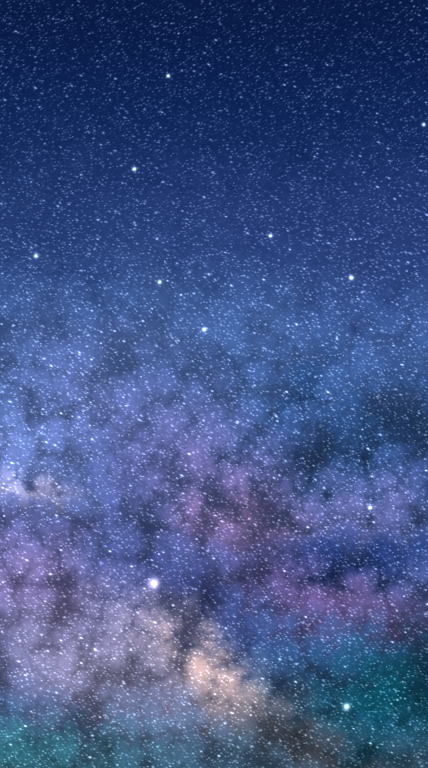
This texture is drawn by a WebGL 1 fragment shader. Its source:

```glsl
precision highp float;
// Starry night sky: a navy zenith fading into mauve, sand and teal nebula clouds.
uniform vec2 u_resolution;

vec2 hash2(vec2 p) {
  vec3 a = fract(p.xyx * vec3(0.1031, 0.1030, 0.0973));
  a += dot(a, a.yzx + 33.33);
  return fract((a.xx + a.yz) * a.zy);
}

mat2 rotation(float a) {
  return mat2(cos(a), sin(a), -sin(a), cos(a));
}

// Cellular noise: rounded puffs around jittered cell centres.
float puffs(vec2 p) {
  vec2 id = floor(p), f = fract(p);
  float nearest = 1.0;
  for (int y = -1; y <= 1; y++) {
    for (int x = -1; x <= 1; x++) {
      vec2 cell = vec2(float(x), float(y));
      vec2 d = cell + hash2(id + cell + 50.0) - f;
      nearest = min(nearest, dot(d, d));
    }
  }
  return 1.0 - nearest;
}

float cloud(vec2 p) {
  float sum = 0.0, weight = 0.5;
  for (int i = 0; i < 5; i++) {
    sum += weight * puffs(p);
    p = rotation(0.7) * p * 2.1 + 3.7;
    weight *= 0.55;
  }
  return sum;
}

// Layered sines that bend the cloud outlines.
vec2 warp(vec2 p) {
  vec2 bend = vec2(0.0);
  float size = 1.0;
  for (int i = 0; i < 4; i++) {
    bend += size * sin(p.yx * 9.0 / size + bend * 2.0 + vec2(1.3, 4.1));
    p = rotation(0.8) * p;
    size *= 0.55;
  }
  return bend;
}

// Soft tilted ellipse.
float blob(vec2 p, vec2 centre, vec2 radius, float tilt) {
  vec2 q = rotation(-tilt) * (p - centre) / radius;
  return exp(-dot(q, q));
}

// One short, slightly trailed star per cell of a turned, staggered grid.
float starLayer(vec2 p, float cells, float rarity, float size) {
  vec2 g = rotation(cells) * p * cells;
  g.x += hash2(vec2(floor(g.y), cells)).x;
  vec2 id = floor(g);
  vec2 q = fract(g) - 0.2 - 0.6 * hash2(id + cells);
  q = rotation(mix(0.5, -0.4, smoothstep(0.2, 0.8, p.y)) - cells) * q;
  q.x *= 0.65;
  return pow(hash2(id + cells + 17.0).x, rarity) * exp(-dot(q, q) / (size * size));
}

// Bright star with a faint halo.
float beacon(vec2 p, vec2 centre, float size) {
  float d = length(p - centre) / size;
  return exp(-d * d) + 0.15 * exp(-d * 0.8);
}

void main() {
  // Unit is the canvas width; y runs downwards from the top edge.
  vec2 p = vec2(gl_FragCoord.x, u_resolution.y - gl_FragCoord.y) / u_resolution.x;
  float c = cloud(p * 5.0 + 2.0);
  float fine = cloud(p * 14.0 + 9.0);
  vec2 w = p + 0.014 * warp(p) + 0.13 * (vec2(c, fine) - 0.82);
  float puff = smoothstep(0.62, 1.0, c * 0.55 + fine * 0.45);

  // Vertical sky gradient
  vec3 col = mix(vec3(0.03, 0.10, 0.27), vec3(0.05, 0.14, 0.34), smoothstep(0.0, 0.30, p.y));
  col = mix(col, vec3(0.15, 0.24, 0.47), smoothstep(0.24, 0.56, w.y));
  col = mix(col, vec3(0.25, 0.37, 0.60), smoothstep(0.50, 0.80, w.y));
  col = mix(col, vec3(0.23, 0.31, 0.53), smoothstep(0.85, 1.25, w.y));
  col = mix(col, vec3(0.20, 0.32, 0.42), smoothstep(1.50, 1.80, w.y));
  col = mix(col, vec3(0.13, 0.21, 0.44), 0.5 * blob(w, vec2(1.0, 0.55), vec2(0.3, 0.25), 0.0));
  col = mix(col, vec3(0.12, 0.22, 0.42), 0.5 * blob(w, vec2(0.05, 0.48), vec2(0.25, 0.2), 0.0));

  // Lilac haze on the left
  col = mix(col, vec3(0.36, 0.41, 0.64), 0.6 * blob(w, vec2(0.24, 0.92), vec2(0.24, 0.14), 0.4));
  col = mix(col, vec3(0.40, 0.48, 0.72), 0.75 * blob(w, vec2(0.03, 1.04), vec2(0.18, 0.14), 0.3));
  col = mix(col, vec3(0.68, 0.68, 0.86), 0.85 * blob(w, vec2(0.07, 1.14), vec2(0.09, 0.03), 0.15));

  // Dark teal-blue dust and the mauve clouds through it
  col = mix(col, vec3(0.11, 0.23, 0.40), 0.8 * blob(w, vec2(0.82, 1.02), vec2(0.26, 0.12), -0.25));
  col = mix(col, vec3(0.12, 0.24, 0.42), 0.75 * blob(w, vec2(0.72, 0.89), vec2(0.12, 0.035), -0.7));
  col = mix(col, vec3(0.40, 0.37, 0.58), (0.4 + 0.5 * puff) * blob(w, vec2(0.50, 1.13), vec2(0.25, 0.14), 0.4));
  col = mix(col, vec3(0.55, 0.42, 0.61), (0.4 + 0.6 * puff) * blob(w, vec2(0.56, 1.23), vec2(0.16, 0.07), 0.15));
  col = mix(col, vec3(0.38, 0.38, 0.59), (0.2 + 0.6 * puff) * blob(w, vec2(0.87, 1.20), vec2(0.14, 0.08), 0.3));
  col = mix(col, vec3(0.07, 0.15, 0.34), 0.9 * blob(w, vec2(0.84, 1.30), vec2(0.22, 0.05), 0.0));
  col = mix(col, vec3(0.41, 0.31, 0.52), 0.85 * blob(w, vec2(0.80, 1.40), vec2(0.25, 0.07), 0.2));

  // Rose and sand clouds along the lower left diagonal
  col = mix(col, vec3(0.46, 0.40, 0.61), 0.85 * blob(w, vec2(0.08, 1.35), vec2(0.24, 0.14), 0.4));
  col = mix(col, vec3(0.17, 0.21, 0.42), 0.85 * blob(w, vec2(0.47, 1.42), vec2(0.20, 0.06), 0.5));
  col = mix(col, vec3(0.49, 0.47, 0.60), 0.9 * blob(w, vec2(0.22, 1.56), vec2(0.30, 0.13), 0.4));
  col = mix(col, vec3(0.03, 0.25, 0.32), 0.97 * blob(w, vec2(0.90, 1.63), vec2(0.26, 0.14), 0.0));
  col = mix(col, vec3(0.73, 0.62, 0.62), (0.5 + 0.5 * puff) * blob(w, vec2(0.50, 1.58), vec2(0.21, 0.08), 0.65));
  col = mix(col, vec3(0.15, 0.38, 0.43), 0.75 * blob(w, vec2(0.03, 1.76), vec2(0.28, 0.08), 0.1));
  col = mix(col, vec3(0.20, 0.20, 0.23), 0.85 * blob(w, vec2(0.74, 1.75), vec2(0.18, 0.06), 0.4));
  col *= 1.0 + 0.6 * (puff - 0.5) * smoothstep(0.5, 1.1, p.y);

  // Scattered stars
  float stars = 0.36 * starLayer(p, 131.0, 2.5, 0.27);
  stars += 0.50 * starLayer(p + 0.31, 72.0, 5.0, 0.16);
  stars += 0.85 * starLayer(p + 0.73, 34.0, 9.0, 0.08);
  col += vec3(0.88, 0.93, 1.0) * stars * (0.7 + 0.25 * smoothstep(0.3, 0.9, p.y));

  // Brightest stars
  float bright = beacon(p, vec2(0.821, 0.649), 0.005) + beacon(p, vec2(0.477, 0.770), 0.0045);
  bright += beacon(p, vec2(0.084, 0.598), 0.0045) + beacon(p, vec2(0.632, 0.551), 0.004);
  bright += beacon(p, vec2(0.314, 0.395), 0.0045) + beacon(p, vec2(0.393, 0.177), 0.004);
  bright += beacon(p, vec2(0.373, 0.659), 0.004) + beacon(p, vec2(0.990, 0.291), 0.004);
  bright += beacon(p, vec2(0.810, 1.651), 0.007) + beacon(p, vec2(0.865, 1.186), 0.0045);
  col += vec3(0.92, 0.95, 1.0) * bright;
  col += vec3(0.90, 0.80, 1.0) * beacon(p, vec2(0.360, 1.363), 0.011);
  gl_FragColor = vec4(clamp(col, 0.0, 1.0), 1.0);
}
```
